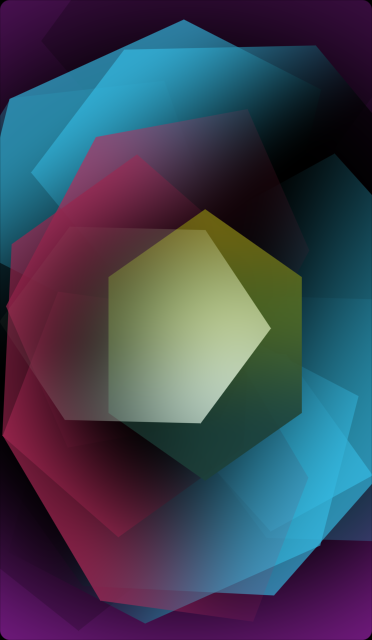
This background is drawn by a WebGL 1 fragment shader. Its source:

```glsl
precision highp float;
// Translucent stretched hexagons, turned at various angles and stacked around
// a dark core: purple, cyan and crimson rings, then an olive and a pale gem.
// Each layer is a distance mask with a directional or radial colour gradient.
uniform vec2 u_resolution;

const vec2 BIG = vec2(1.45, 2.30);
const vec2 SMALL = vec2(1.16, 1.63);

// Coverage of a hexagon with half width size.x and half length size.y;
// its tips lie along axis.
float hexagon(vec2 p, vec2 center, vec2 axis, vec2 size) {
  axis = normalize(axis);
  p -= center;
  vec2 q = abs(vec2(dot(p, vec2(-axis.y, axis.x)), dot(p, axis)));
  vec2 slant = normalize(vec2(0.5 * size.y, size.x));
  float d = max(q.x - size.x, dot(q - vec2(0.0, size.y), slant));
  float blur = 5.5 / u_resolution.y;
  return 1.0 - smoothstep(-blur, blur, d);
}

void main() {
  // Canvas is 7.68 units high, y runs downward from the top
  float unit = 7.68 / u_resolution.y;
  vec2 extent = u_resolution * unit;
  vec2 p = vec2(gl_FragCoord.x * unit, extent.y - gl_FragCoord.y * unit);
  p.x += 2.24 - 0.5 * extent.x;
  float radius = length(p - vec2(2.24, 3.84));

  // Purple surround with faint facets
  vec3 purple = vec3(0.44, 0.10, 0.49) * smoothstep(2.3, 4.7, radius);
  purple *= mix(0.65, 1.0, smoothstep(1.0, 6.5, p.y));
  vec3 color = purple;
  color *= 1.0 - 0.22 * hexagon(p, vec2(2.80, 0.40), vec2(-1.0, 0.04), BIG);
  color *= 1.0 - 0.18 * hexagon(p, vec2(0.95, 5.27), vec2(0.0, 1.0), BIG);

  // Cyan ring, lit from the upper left and from the lower right
  vec3 cyan = vec3(0.21, 0.74, 0.90);
  float upperLight = smoothstep(-0.1, 2.2, dot(p - vec2(2.9, 2.4), vec2(-0.6, -0.8)));
  float lowerLight = smoothstep(-0.1, 3.0, dot(p - vec2(2.0, 4.0), vec2(0.85, 0.53)));
  vec3 upper = cyan * upperLight;
  vec3 lower = cyan * lowerLight;
  float fromLeft = smoothstep(-0.2, 2.2, p.x);
  color = mix(color, upper, 0.65 * hexagon(p, vec2(1.77, 2.03), vec2(0.91, -0.415), BIG));
  color = mix(color, upper * 0.8, 0.35 * hexagon(p, vec2(0.76, 2.92), vec2(0.53, -0.848), BIG));
  color = mix(color, upper, 0.65 * hexagon(p, vec2(2.68, 2.02), vec2(1.0, -0.022), BIG));
  color = mix(color, lower + vec3(0.02, 0.08, 0.09) * smoothstep(3.0, 4.2, p.x),
              0.60 * hexagon(p, vec2(3.64, 4.11), vec2(0.167, -0.986), BIG));
  color = mix(color, lower, 0.25 * hexagon(p, vec2(4.40, 5.04), vec2(1.0, 0.03), BIG));
  color = mix(color, lower, 0.65 * fromLeft * hexagon(p, vec2(2.22, 5.64), vec2(1.0, 0.05), BIG));
  color = mix(color, lower, 0.65 * fromLeft * hexagon(p, vec2(2.21, 5.69), vec2(0.913, -0.407), BIG));

  // Crimson ring, dark at the core and thinning out to the right
  float glow = smoothstep(0.7, 2.8, length(p - vec2(2.3, 4.4)));
  vec3 crimson = vec3(0.72, 0.17, 0.36) * glow;
  float veil = mix(0.12, 0.68, 1.0 - smoothstep(0.8, 3.2, p.x));
  color = mix(color, crimson, veil * hexagon(p, vec2(1.90, 3.34), vec2(0.469, -0.883), BIG));
  color = mix(color, crimson * 0.9, veil * hexagon(p, vec2(1.54, 4.15), vec2(0.049, -1.0), BIG));
  color = mix(color, crimson, veil * hexagon(p, vec2(1.875, 5.48), vec2(-0.509, -0.861), BIG));

  // Olive gem fading to deep teal
  vec3 olive = mix(vec3(0.46, 0.43, 0.07), vec3(0.32, 0.42, 0.14), smoothstep(2.6, 3.8, p.y));
  olive = mix(olive, vec3(0.11, 0.25, 0.22), smoothstep(3.6, 5.3, p.y));
  float oliveAlpha = mix(0.60, 0.88, smoothstep(1.3, 2.7, p.x));
  color = mix(color, olive, oliveAlpha * hexagon(p, vec2(2.47, 4.14), vec2(0.0, 1.0), SMALL));

  // Pale gem, brightest near its lower right side
  float shine = 1.0 - smoothstep(0.0, 2.5, length(p - vec2(2.85, 4.40)));
  float paleAlpha = 0.04 + 0.74 * shine + 0.12 * smoothstep(4.0, 5.1, p.y);
  vec3 pale = mix(vec3(0.90, 0.95, 0.74), vec3(0.82, 0.90, 0.84), smoothstep(3.6, 5.0, p.y));
  color = mix(color, pale, paleAlpha * hexagon(p, vec2(1.63, 3.90), vec2(1.0, 0.025), SMALL));

  // Small rounded canvas corners
  vec2 corner = max(abs(p - vec2(2.24, 3.84)) - 0.5 * extent + 0.12, 0.0);
  color *= 1.0 - smoothstep(0.11, 0.13, length(corner));

  gl_FragColor = vec4(color, 1.0);
}
```
